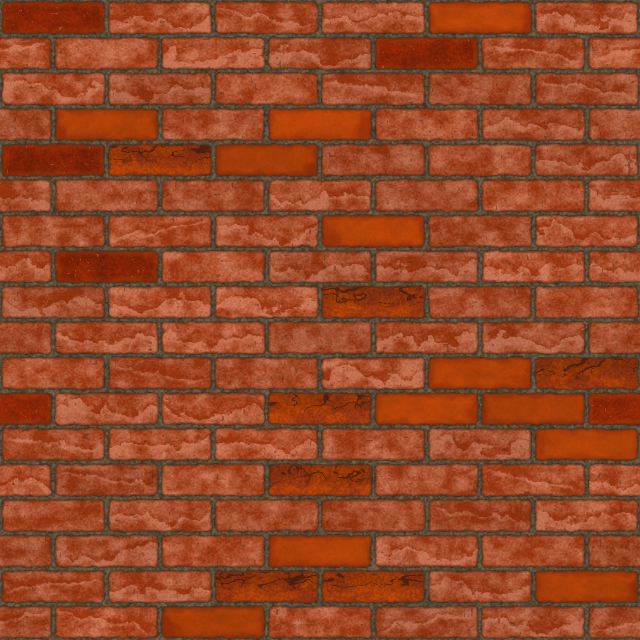
Give the GLSL for this texture, as a three.js fragment shader.

```glsl
// Weathered red brick wall in running bond with grainy grey-brown mortar.
#define COLUMNS 6.0
#define ROWS 18.0
#define JOINT 0.122
#define CORNER 0.12
#define SOFT 0.025
#define CLAY vec3(0.58, 0.205, 0.065)
#define DUST vec3(0.75, 0.43, 0.31)
#define ORANGE vec3(0.68, 0.25, 0.035)
#define DARK_RED vec3(0.50, 0.135, 0.025)
#define EDGE vec3(0.38, 0.17, 0.09)
#define MORTAR vec3(0.37, 0.31, 0.23)

varying vec2 vUv;

float hash(vec2 p) {
  vec3 a = fract(p.xyx * 0.1031);
  a += dot(a, a.yzx + 33.33);
  return fract((a.x + a.y) * a.z);
}

float noise(vec2 p) {
  vec2 i = floor(p), f = fract(p);
  f = f * f * (3.0 - 2.0 * f);
  return mix(mix(hash(i), hash(i + vec2(1.0, 0.0)), f.x),
             mix(hash(i + vec2(0.0, 1.0)), hash(i + vec2(1.0, 1.0)), f.x), f.y);
}

float fbm(vec2 p) {
  float sum = 0.0, amp = 0.53;
  for (int i = 0; i < 4; i++) {
    sum += amp * noise(p);
    p = p * 2.13 + 17.3;
    amp *= 0.5;
  }
  return sum;
}

float roundedBox(vec2 p, vec2 halfSize, float r) {
  vec2 d = abs(p) - halfSize + r;
  return length(max(d, 0.0)) + min(max(d.x, d.y), 0.0) - r;
}

// Pale raised band with a shaded side above it; h is height over the band.
float fold(float h, float width) {
  float light = smoothstep(-width, -0.02, h) * (1.0 - smoothstep(-0.02, 0.02, h));
  float shade = smoothstep(0.0, 0.04, h) * (1.0 - smoothstep(0.06, 0.24, h));
  return 0.50 * light - 0.28 * shade;
}

// Face colour: q is the position in row heights, s the same with a brick seed.
vec3 brickFace(vec2 q, vec2 s, float kind, float flip, float inside) {
  float cloud = fbm(s * vec2(2.2, 3.4));
  float grain = noise(s * 21.0);
  float warp = fbm(s * 2.6 + 31.0) - 0.5;
  float rim = 1.0 - smoothstep(0.02, 0.20, inside + 0.25 * warp);

  if (kind < 0.10) { // smooth orange
    vec3 c = ORANGE * (0.88 + 0.18 * cloud + 0.06 * grain);
    float corner = smoothstep(1.0, 1.5, flip * q.x - 0.5 * q.y + warp);
    return mix(c, DARK_RED, 0.55 * max(rim * 0.7, corner));
  }
  if (kind < 0.15) { // dark red with pits and pale specks
    vec3 c = DARK_RED * (0.72 + 0.38 * cloud + 0.22 * grain);
    c = mix(c, ORANGE, 0.35 * rim);
    return mix(c, DUST, 0.5 * smoothstep(0.90, 0.98, noise(s * 13.0 + 7.0)));
  }
  if (kind < 0.22) { // cracked, darker towards the top
    vec3 c = mix(CLAY, ORANGE, smoothstep(0.35, 0.65, cloud)) * (0.85 + 0.24 * grain);
    float vein = abs(noise(s * vec2(2.4, 6.0) + 2.0 * warp) - 0.5);
    float upper = smoothstep(-0.20, 0.15, q.y + 0.4 * warp);
    float crack = (1.0 - smoothstep(0.02, 0.10, vein)) * upper;
    c *= 1.0 - 0.14 * upper;
    return mix(c, EDGE * 0.55, 0.70 * crack);
  }

  // Dusty faces: plain, with a diagonal fold, or with a curved ledge
  float dust = 0.44 + 1.5 * (cloud - 0.5) + 0.42 * (grain - 0.5);
  dust += 0.35 * (noise(s * vec2(5.0, 1.6) + 9.0) - 0.5);
  if (kind < 0.36) {
    float h = q.y + flip * 0.17 * q.x + 0.45 * warp - 0.04;
    dust += fold(h, 0.14) * smoothstep(1.45, 1.0, abs(q.x)) - 0.04;
  } else if (kind < 0.66) {
    float h = q.y + 0.07 + 0.13 * cos(2.5 * q.x + flip) + 0.75 * warp;
    dust += fold(h, 0.34) + 0.18 * smoothstep(0.75, 1.3, abs(q.x));
  }
  vec3 c = mix(CLAY, DUST, clamp(dust, 0.0, 1.0));
  c *= 0.93 + 0.14 * noise(s * 27.0 + 5.0);
  float pit = smoothstep(0.88, 0.97, noise(s * 10.0 + 40.0));
  return mix(c, EDGE, 0.5 * pit);
}

void main() {
  // Running bond: alternate rows shift by half a brick
  float row = floor(vUv.y * ROWS);
  float x = vUv.x * COLUMNS + 0.5 * mod(row + 1.0, 2.0);
  vec2 cell = vec2(mod(floor(x), COLUMNS), row);
  vec2 size = vec2(ROWS / COLUMNS, 1.0);
  vec2 q = (vec2(fract(x), fract(vUv.y * ROWS)) - 0.5) * size;
  vec2 s = q + 60.0 * vec2(hash(cell + 4.7), hash(cell + 19.3)) + 5.0;

  // Slightly uneven outline
  float d = roundedBox(q, 0.5 * (size - JOINT), CORNER);
  d += 0.045 * (noise(s * 5.0) - 0.5) + 0.02 * (noise(s * 16.0) - 0.5);

  // Brick face with a tone per brick and a worn dark edge
  float flip = hash(cell + 51.0) < 0.6 ? 1.0 : -1.0;
  vec3 brick = brickFace(q, s, hash(cell + 8.4), flip, -d);
  brick *= 0.95 + 0.10 * hash(cell + 27.0);
  float wear = 1.0 - smoothstep(0.0, 0.075, -d);
  brick = mix(brick, EDGE, wear * (0.35 + 0.5 * noise(s * 7.0 + 3.0)));

  // Sandy mortar, shaded beside the bricks
  float sand = 0.6 * noise(vUv * 370.0) + 0.4 * noise(vUv * 190.0 + 11.0);
  vec3 mortar = MORTAR * (0.62 + 0.72 * sand);
  mortar *= 0.74 + 0.26 * smoothstep(0.0, 0.05, d);

  gl_FragColor = vec4(mix(brick, mortar, smoothstep(-SOFT, SOFT, d)), 1.0);
}
```
